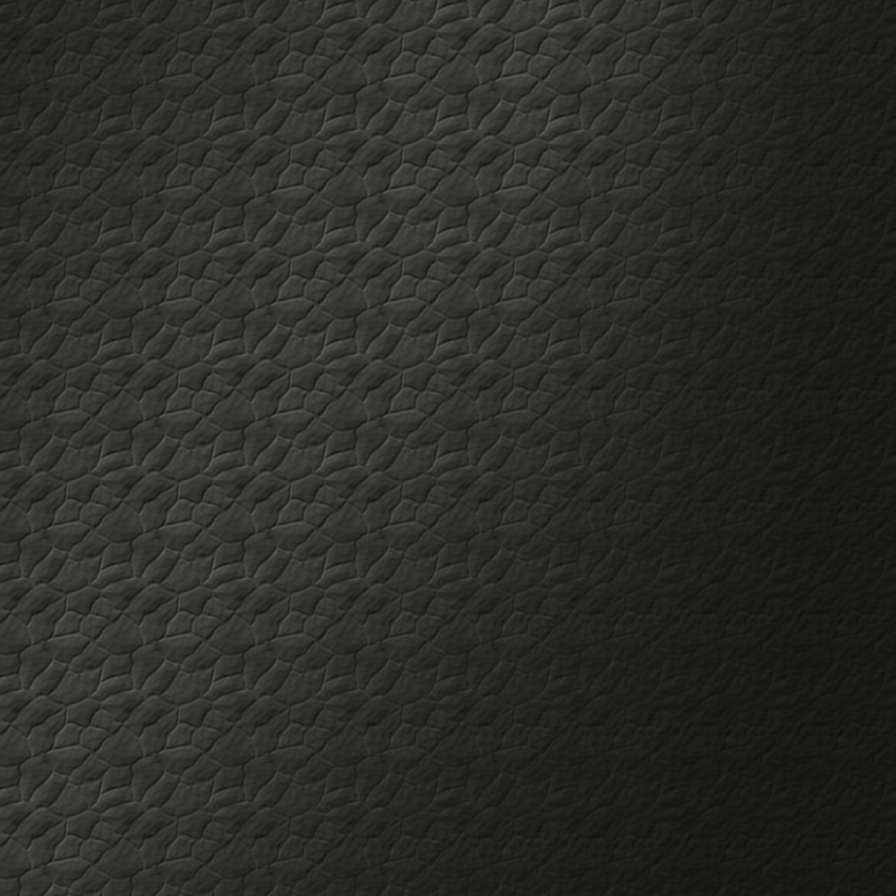
This texture is drawn by a WebGL 1 fragment shader. Its source:

```glsl
precision highp float;

uniform vec2 u_resolution;

const float REPEATS = 8.0;
const vec2 CELLS = vec2(4.0, 4.0);
const vec2 LIGHT_DIR = vec2(-0.55, 0.83);
const vec2 STRETCH_DIR = vec2(0.84, 0.54);
const vec3 LEATHER_TINT = vec3(1.0, 1.0, 0.95);
const vec3 RIM_TINT = vec3(1.0, 1.0, 0.82);

vec2 hash2(vec2 cell, vec2 period) {
  vec2 p = mod(cell, period);
  vec2 k = vec2(dot(p, vec2(127.1, 311.7)), dot(p, vec2(269.5, 183.3)));
  return fract(sin(k) * 43758.55);
}

float gradientDot(vec2 cell, vec2 offset, vec2 period) {
  return dot(hash2(cell, period) * 2.0 - 1.0, offset);
}

// Gradient noise that wraps after the given period
float gradientNoise(vec2 p, vec2 period) {
  vec2 i = floor(p);
  vec2 f = p - i;
  vec2 u = f * f * f * (f * (f * 6.0 - 15.0) + 10.0);
  vec2 e = vec2(1.0, 0.0);
  float low = mix(gradientDot(i, f, period),
                  gradientDot(i + e.xy, f - e.xy, period), u.x);
  float high = mix(gradientDot(i + e.yx, f - e.yx, period),
                   gradientDot(i + e.xx, f - e.xx, period), u.x);
  return mix(low, high, u.y);
}

// Vector to a wrapped cell seed, in a metric that stretches cells diagonally
vec2 seedOffset(vec2 cell, vec2 p, vec2 period) {
  vec2 v = cell + hash2(cell, period) - p;
  return v - 0.32 * STRETCH_DIR * dot(v, STRETCH_DIR);
}

// Distance to the nearest border between Voronoi cells
float borderDistance(vec2 p, vec2 period) {
  vec2 home = floor(p);
  vec2 nearest = vec2(100.0);
  for (int y = -2; y <= 2; y++) {
    for (int x = -2; x <= 2; x++) {
      vec2 r = seedOffset(home + vec2(float(x), float(y)), p, period);
      if (dot(r, r) < dot(nearest, nearest)) nearest = r;
    }
  }
  float border = 100.0;
  for (int y = -2; y <= 2; y++) {
    for (int x = -2; x <= 2; x++) {
      vec2 r = seedOffset(home + vec2(float(x), float(y)), p, period);
      vec2 gap = r - nearest;
      if (dot(gap, gap) > 0.0001) {
        border = min(border, dot(0.5 * (r + nearest), normalize(gap)));
      }
    }
  }
  return border;
}

float scaleBorder(vec2 tile) {
  vec2 period = CELLS * 2.0;
  vec2 p = tile * period;
  vec2 wobble = vec2(gradientNoise(p, period),
                     gradientNoise(p + vec2(3.5, 1.5), period));
  return borderDistance(tile * CELLS + 0.2 * wobble, CELLS);
}

// Round pores plus fibres that run up to the right
float grainHeight(vec2 tile) {
  vec2 fibre = vec2(tile.x + tile.y, tile.y - tile.x) * vec2(6.0, 13.0);
  return gradientNoise(tile * 13.0, vec2(13.0))
       + 0.6 * gradientNoise(tile * 24.0, vec2(24.0))
       + 0.7 * gradientNoise(fibre, vec2(6.0, 13.0));
}

// Diagonal band of light, falling off faster to the lower right
float sheen(vec2 uv) {
  float across = dot(uv, vec2(0.81, -0.59)) + 0.08;
  float width = across > 0.0 ? 0.42 : 0.52;
  float band = exp(-across * across / (width * width));
  return band * (1.0 - 0.75 * smoothstep(0.58, 1.0, uv.x));
}

void main() {
  vec2 uv = gl_FragCoord.xy / u_resolution;
  vec2 tile = uv * REPEATS;
  float pixel = REPEATS * CELLS.x / u_resolution.x;
  float glow = sheen(uv);

  // Domed scales lit from the upper left
  vec2 towardLight = LIGHT_DIR * 0.024;
  float border = scaleBorder(tile);
  float litBorder = scaleBorder(tile + towardLight);
  float slope = smoothstep(0.0, 0.36, border) - smoothstep(0.0, 0.36, litBorder);

  // Fine grain and uneven dye
  float grain = grainHeight(tile) - grainHeight(tile + towardLight * 0.8);
  float dye = gradientNoise(tile * 4.0, vec2(4.0));

  // Dark creases with a pale rim on their lower side
  float crease = 1.0 - smoothstep(0.01, 0.05 + pixel, border);
  float rim = 1.0 - smoothstep(0.01, 0.045 + pixel, litBorder);
  float wear = smoothstep(-0.35, 0.25, dye);

  float relief = mix(0.3, 1.0, glow);
  float level = mix(0.098, 0.222, glow);
  float shade = 1.0 + relief * (0.34 * slope + 0.24 * dye - 0.32 * crease);
  shade += mix(0.42, 0.26, glow) * grain;
  vec3 color = LEATHER_TINT * level * shade;
  color += RIM_TINT * level * 0.38 * relief * rim * mix(0.3, 1.0, wear);
  gl_FragColor = vec4(color, 1.0);
}
```
